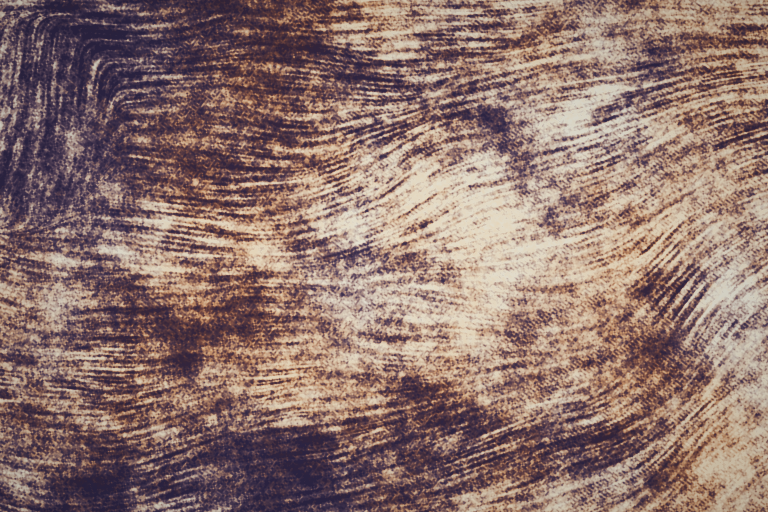
This texture is drawn by a Shadertoy shader. Its source:

```glsl
const float BASE_WEAR = 0.55;
const float PALE_WEIGHT = 0.26;
const float DARK_WEIGHT = 0.30;
const float BRISTLE_FREQ = 200.0;
const float STROKE_FREQ = 80.0;
const float CRUMB_FREQ = 40.0;
const float GRAIN_FREQ = 150.0;
const float DUST_FREQ = 290.0;
const float STROKE_STEP = 0.0042;
const int STROKE_REACH = 10;
const float RAGGEDNESS = 0.16;
const float CRISPNESS = 0.45;

// Cool and warm ramps, dark to light
const vec3 INDIGO = vec3(0.17, 0.14, 0.26);
const vec3 PLUM   = vec3(0.36, 0.28, 0.36);
const vec3 TAUPE  = vec3(0.64, 0.53, 0.50);
const vec3 CHALK  = vec3(0.85, 0.84, 0.79);
const vec3 UMBER  = vec3(0.23, 0.15, 0.21);
const vec3 RUST   = vec3(0.47, 0.29, 0.25);
const vec3 OCHRE  = vec3(0.74, 0.54, 0.39);
const vec3 CREAM  = vec3(0.86, 0.80, 0.70);

// Patches: centre xy, radius zw, in canvas heights
const vec4 PALE[7] = vec4[7](
    vec4(1.02, 0.60, 0.38, 0.30), vec4(0.33, 0.58, 0.05, 0.13),
    vec4(0.11, 0.41, 0.06, 0.12), vec4(0.53, 0.51, 0.08, 0.10),
    vec4(0.94, 0.58, 0.04, 0.09), vec4(1.42, 0.22, 0.08, 0.28),
    vec4(0.64, 0.27, 0.16, 0.07));
const vec4 DARK[10] = vec4[10](
    vec4(0.13, 0.80, 0.20, 0.26), vec4(0.55, 0.90, 0.28, 0.10),
    vec4(0.18, 0.07, 0.22, 0.12), vec4(0.56, 0.08, 0.17, 0.09),
    vec4(1.18, 0.11, 0.11, 0.07), vec4(1.28, 0.38, 0.08, 0.15),
    vec4(0.47, 0.68, 0.20, 0.09), vec4(0.36, 0.36, 0.22, 0.06),
    vec4(0.84, 0.20, 0.16, 0.06), vec4(0.97, 0.73, 0.05, 0.05));

float hash(vec2 p) {
    return fract(sin(dot(p, vec2(127.1, 311.7))) * 43758.5453);
}

// Value noise on a turned lattice, so rows do not line up with the strokes
float noise(vec2 p) {
    p = mat2(0.8, 0.6, -0.6, 0.8) * p;
    vec2 i = floor(p), f = fract(p);
    f = f * f * (3.0 - 2.0 * f);
    return mix(mix(hash(i), hash(i + vec2(1, 0)), f.x),
               mix(hash(i + vec2(0, 1)), hash(i + vec2(1, 1)), f.x), f.y);
}

float fbm(vec2 p) {
    float sum = 0.0, amp = 0.5;
    for (int i = 0; i < 4; i++) {
        sum += amp * noise(p);
        p = mat2(1.7, 1.2, -1.2, 1.7) * p + 7.3;
        amp *= 0.5;
    }
    return sum / 0.9375;
}

float patchAt(vec2 p, vec4 spot) {
    vec2 d = (p - spot.xy) / spot.zw;
    return exp(-dot(d, d));
}

// Direction of the brush at each place
vec2 brushDir(vec2 p) {
    float a = 0.03 + 0.4 * (noise(p * 3.0) - 0.5) + 0.35 * (noise(p * 10.0) - 0.5);
    a += 0.55 * patchAt(p, vec4(0.74, 0.62, 0.20, 0.16));
    a += 0.95 * patchAt(p, vec4(1.38, 0.28, 0.24, 0.40));
    a += 0.25 * patchAt(p, vec4(0.45, 0.12, 0.40, 0.22));
    a += 1.45 * smoothstep(0.45, 0.65, patchAt(p, vec4(0.05, 0.76, 0.24, 0.26)));
    a -= 0.30 * patchAt(p, vec4(1.00, 0.40, 0.25, 0.15));
    return vec2(cos(a), sin(a));
}

// Noise averaged along the brush path: x fine bristles, y broad strokes
vec2 brushStrokes(vec2 start) {
    vec2 sum = vec2(0.0);
    for (int side = -1; side <= 1; side += 2) {
        vec2 q = start;
        for (int i = 0; i < STROKE_REACH; i++) {
            sum += vec2(noise(q * BRISTLE_FREQ), noise(q * STROKE_FREQ + 31.0));
            q += float(side) * STROKE_STEP * brushDir(q);
        }
    }
    return sum / float(2 * STROKE_REACH) - 0.5;
}

vec3 ramp(vec3 a, vec3 b, vec3 c, vec3 d, float t) {
    vec3 col = mix(a, b, clamp(t * 3.0, 0.0, 1.0));
    col = mix(col, c, clamp(t * 3.0 - 1.0, 0.0, 1.0));
    return mix(col, d, clamp(t * 3.0 - 2.0, 0.0, 1.0));
}

void mainImage(out vec4 fragColor, in vec2 fragCoord) {
    vec2 p = fragCoord / iResolution.y;
    vec2 strokes = brushStrokes(p);

    // Worn and painted areas with ragged borders
    vec2 q = p + RAGGEDNESS * (vec2(fbm(p * 8.0), fbm(p * 8.0 + 19.0)) - 0.5);
    float wear = BASE_WEAR;
    for (int i = 0; i < 7; i++) wear += PALE_WEIGHT * patchAt(q, PALE[i]);
    for (int i = 0; i < 10; i++) wear -= DARK_WEIGHT * patchAt(q, DARK[i]);
    wear += 0.60 * (fbm(q * vec2(6.0, 11.0) + 3.0) - 0.5);

    // Bristle marks, crumbs and grain
    float crumbs = fbm(p * CRUMB_FREQ + 11.0) - 0.5;
    float grain = noise(p * GRAIN_FREQ + 5.0) - 0.5;
    float dust = noise(p * DUST_FREQ + 17.0) - 0.5;
    float bristle = mix(0.4, 3.2, smoothstep(0.2, 0.8, fbm(p * 6.0 + 40.0)));
    float tone = wear + bristle * strokes.x + 0.75 * strokes.y;
    tone += 0.50 * crumbs + 0.24 * grain + 0.42 * dust;
    tone = clamp(tone, 0.0, 1.0);
    tone = mix(tone, smoothstep(0.2, 0.8, tone), CRISPNESS);

    // Rust against cold paint
    float warmth = 0.55 + 1.6 * (fbm(p * 5.0 + 23.0) - 0.5) + 0.5 * grain + 0.5 * dust;
    warmth -= 0.6 * patchAt(p, vec4(0.08, 0.80, 0.30, 0.35));
    warmth -= 0.4 * patchAt(p, vec4(0.25, 0.05, 0.40, 0.14));
    warmth -= 0.25 * patchAt(p, vec4(0.98, 0.65, 0.25, 0.25));
    warmth = clamp(warmth, 0.0, 1.0);
    vec3 color = mix(ramp(INDIGO, PLUM, TAUPE, CHALK, tone),
                     ramp(UMBER, RUST, OCHRE, CREAM, tone), warmth);

    // Darker towards the corners
    vec2 c = fragCoord / iResolution.xy - 0.5;
    color *= 1.05 - 0.40 * dot(c, c);
    fragColor = vec4(color, 1.0);
}
```
